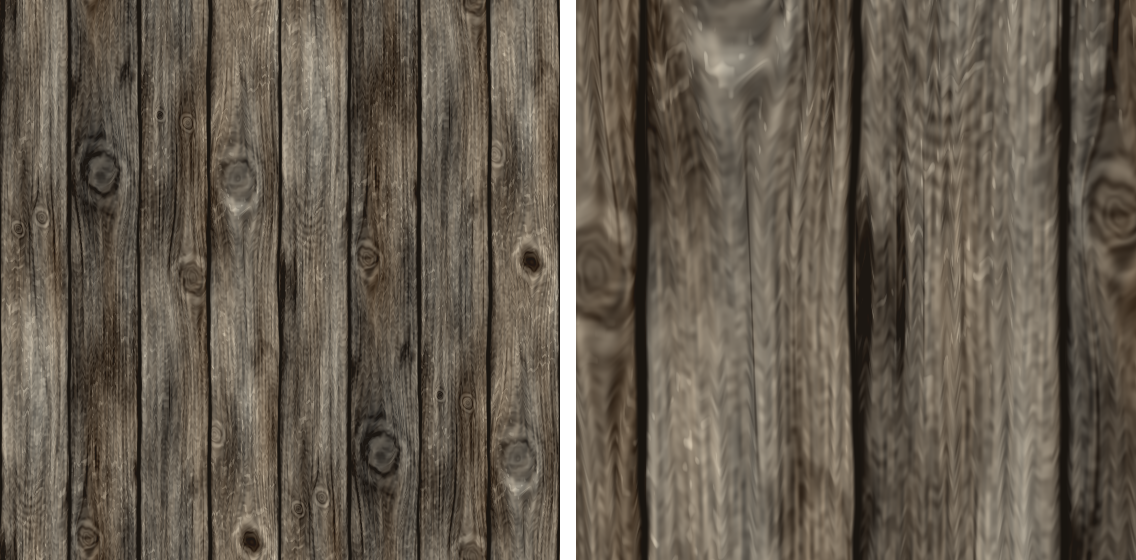
Left: the whole. Right: its middle third, enlarged.
Give the GLSL for this texture, as a Shadertoy shader.

```glsl
// Draws eight weathered vertical wood planks with knots, cracks and dark gaps.

// Knots: centre x, centre y, radius, tone
const vec4 KNOTS[10] = vec4[10](
    vec4(.182, .690, .029, -.02), vec4(.156, .036, .017, -.07),
    vec4(.345, .502, .022, -.03), vec4(.335, .781, .008, -.02),
    vec4(.286, .794, .006, -.10), vec4(.424, .680, .029, .02),
    vec4(.449, .034, .020, -.19), vec4(.384, .225, .012, .10),
    vec4(.075, .612, .009, -.06), vec4(.033, .590, .007, -.08));

float hash(vec2 p) {
    vec3 h = fract(p.xyx * .1031);
    h += dot(h, h.yzx + 33.33);
    return fract((h.x + h.y) * h.z);
}

// Value noise that wraps vertically every canvas height (whole freq.y)
float noise(vec2 p, vec2 freq) {
    p *= freq;
    vec2 i = floor(p), f = fract(p);
    f *= f * (3. - 2. * f);
    float y0 = mod(i.y, freq.y), y1 = mod(i.y + 1., freq.y);
    return mix(mix(hash(vec2(i.x, y0)), hash(vec2(i.x + 1., y0)), f.x),
               mix(hash(vec2(i.x, y1)), hash(vec2(i.x + 1., y1)), f.x), f.y);
}

float bump(float x, float width) {
    x /= width;
    return exp(-x * x);
}

void mainImage(out vec4 fragColor, in vec2 fragCoord) {
    vec2 uv = fragCoord / iResolution.xy;

    // Four planks repeat twice across, the second set shifted half way up
    vec2 p = vec2(fract(uv.x * 2.) * .5, fract(uv.y + .5 * floor(uv.x * 2.)));
    float plank = floor(p.x * 8.);

    // Knots push the grain sideways and leave ringed discs
    float grainX = p.x, knotMask = 0., knotTone = 0., halo = 0.;
    float rough = noise(p, vec2(70., 50.)) * .6 + noise(p, vec2(150., 110.)) * .4;
    for (int i = 0; i < 10; i++) {
        vec4 knot = KNOTS[i];
        if (floor(knot.x * 8.) != plank) continue;
        vec2 d = p - knot.xy;
        d.y -= round(d.y);
        d.x += .15 * d.y;
        float bend = length(d * vec2(1., .42)) / knot.z;
        float r = length(d * vec2(1., .78)) / knot.z + .5 * (rough - .5);
        grainX -= .9 * d.x * exp(-.4 * bend * bend);
        float body = 1. - smoothstep(.6, 1.1, r);
        knotMask = max(knotMask, body);
        knotTone += body * (knot.w + .03 * sin(r * 15. + 4. * rough) - .06 * bump(r, .45));
        halo += .1 * bump(r - 1.4, .3) - .13 * bump(r - .95, .17) - .05 * bump(r - 1.85, .2);
    }

    // Long fibres over broad stains
    vec2 q = vec2(grainX + plank * 3.7, p.y);
    q.x += .014 * (noise(q, vec2(14., 3.)) - .5);
    float weather = noise(q + 1., vec2(11., 4.)) - .5;
    float stain = noise(q, vec2(22., 5.)) - .5;
    float patches = noise(q + 5., vec2(38., 14.)) - .5;
    float fibre = noise(q, vec2(190., 5.)) - .5;
    vec2 frayed = q + vec2(.004 * patches, .025 * fibre);
    float fine = noise(frayed, vec2(410., 30.)) - .5;
    float grit = noise(frayed, vec2(280., 210.)) - .5;
    float tone = -.008 + .14 * weather + .24 * stain + .15 * patches
               + .18 * fibre + .13 * fine + .14 * grit;

    // Growth rings, with nested arches low on the first plank
    float ringArea = smoothstep(.4, .75, noise(q + 9., vec2(16., 3.)));
    tone += .045 * ringArea * sin(q.x * 900. + 14. * noise(q, vec2(24., 4.)));
    vec2 arch = p - vec2(.052, .10);
    arch.y -= round(arch.y);
    float archArea = step(plank, .5) * exp(-dot(arch * arch, vec2(900., 260.)));
    float archLine = sin(400. * (arch.y - 34. * arch.x * arch.x) + 7. * noise(p, vec2(30., 20.)));
    tone += archArea * (.065 * archLine - .04);

    // Thin cracks, dark rot and pale scuffs
    float crackLine = 1. - abs(2. * noise(q + 2., vec2(85., 4.)) - 1.);
    float crackArea = smoothstep(.45, .75, noise(q + 4., vec2(26., 7.)));
    tone -= .16 * crackArea * smoothstep(.82, 1., crackLine);
    tone -= .09 * smoothstep(.62, .9, noise(q + 12., vec2(30., 6.))) * (1. + 2. * fibre);
    float scuff = smoothstep(.7, .95, noise(p + .02 * fibre + 3., vec2(190., 130.)));
    tone += .13 * scuff * smoothstep(.35, .75, noise(p + 6., vec2(18., 8.)));

    tone = mix(tone + halo, knotTone + .14 * grit + .1 * fine + .1 * patches, knotMask);

    // Wavering gaps; the seam between the two sets keeps the half shift
    float seam = floor(p.x * 8. + .5);
    vec2 along = vec2(mod(seam, 4.) * 7., p.y + .5 * floor(seam / 4.));
    float sway = .004 * (noise(along, vec2(1., 7.)) - .5)
               + .0015 * (noise(along + 40., vec2(1., 45.)) - .5);
    float d = abs(p.x - seam / 8. + .001 - sway);
    float halfGap = .0004 + .0019 * noise(along + 80., vec2(1., 9.));
    float rim = smoothstep(.4, .8, noise(vec2(plank * 5. + seam, p.y), vec2(1., 11.)));
    tone += .1 * rim * bump(d - .008, .0035) - .16 * exp(-d / .005);

    // Grey-brown wood, drifting between warm and cool
    vec3 color = vec3(.40, .36, .308) + tone * vec3(1., .99, .92);
    float warmth = noise(q + 7., vec2(30., 4.)) - .5 + .4 * fine;
    color += warmth * vec3(.04, .0, -.035);
    color = max(color, vec3(.11, .09, .07));
    color = mix(vec3(.095, .078, .06), color, smoothstep(halfGap, halfGap + .003, d));

    fragColor = vec4(color, 1.);
}
```
